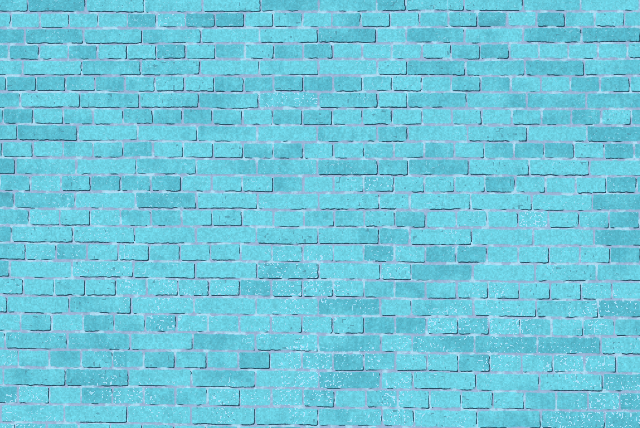
A WebGL 1 fragment shader for this texture:

```glsl
precision highp float;
// Painted turquoise brick wall: rows of short bricks alternate with rows of long ones.
uniform vec2 u_resolution;

// Layout, in units of the canvas height (y runs down from the top)
const float ASPECT = 1.5;
const float FIRST_ROW = 0.0098;     // centre of the top row
const float ROW_PITCH = 0.03646;    // row height at the top
const float ROW_GROWTH = 0.000149;  // quadratic growth towards the bottom
const float BRICK_PITCH = 0.068;    // short brick width at the top
const float BRICK_GROWTH = 0.00026; // added per row
const float CENTRE_X = 0.743;
const float ROW_JITTER = 0.06;
const vec2 HALF_JOINT = vec2(0.0024, 0.0030);
const float CORNER = 0.0035;
const float ROUGHNESS = 0.0018;
const vec2 SHADOW_SHIFT = vec2(0.0020, 0.0023);

// Paint
const vec3 PAINT = vec3(0.43, 0.82, 0.89);
const vec3 PAINT_DEEP = vec3(0.34, 0.72, 0.80);
const vec3 MORTAR = vec3(0.61, 0.72, 0.85);
const vec3 CHALK = vec3(0.68, 0.86, 0.95);
const vec3 SHADE = vec3(0.31, 0.55, 0.63);
const vec3 CREVICE = vec3(0.14, 0.28, 0.36);
const float GRAIN = 0.24;

float hash(vec2 p) {
  vec3 q = fract(p.xyx * 0.1031);
  q += dot(q, q.yzx + 33.33);
  return fract((q.x + q.y) * q.z);
}

float noise(vec2 p) {
  vec2 i = floor(p), f = fract(p);
  f = f * f * (3.0 - 2.0 * f);
  return mix(mix(hash(i), hash(i + vec2(1.0, 0.0)), f.x),
             mix(hash(i + vec2(0.0, 1.0)), hash(i + 1.0), f.x), f.y);
}

float fbm(vec2 p) {
  float sum = 0.0, gain = 0.53;
  for (int i = 0; i < 4; i++) {
    sum += gain * noise(p);
    p = p * 2.03 + 17.3;
    gain *= 0.5;
  }
  return sum;
}

float roundBox(vec2 p, vec2 halfSize, float radius) {
  vec2 d = abs(p) - halfSize + radius;
  return length(max(d, 0.0)) + min(max(d.x, d.y), 0.0) - radius;
}

// Start and length of the brick at u, in short bricks
vec2 brickSpan(float u, float row) {
  if (mod(row, 2.0) > 0.5) return vec2(floor(u - 0.5) + 0.5, 1.0);
  if (u < 2.0) return vec2(2.0 * floor(u * 0.5), 2.0);
  if (u < 3.0) return vec2(2.0, 1.0); // one short brick in each long row
  return vec2(3.0 + 2.0 * floor((u - 3.0) * 0.5), 2.0);
}

void main() {
  vec2 p = gl_FragCoord.xy / u_resolution.y;
  p.y = 1.0 - p.y;
  float aa = 0.55 / u_resolution.y;

  // Slight tilt and unevenness of the courses
  vec2 w = p;
  w.y -= (p.x / ASPECT - 0.35) * (0.0235 * p.y - 0.005);
  w += 0.003 * (vec2(noise(p * 9.0), noise(p * 9.0 + 40.0)) - 0.5);

  // Row and brick under this point
  float k = (sqrt(max(ROW_PITCH * ROW_PITCH + 4.0 * ROW_GROWTH * (w.y - FIRST_ROW), 0.0))
             - ROW_PITCH) / (2.0 * ROW_GROWTH);
  float row = floor(k + 0.5);
  float rowHeight = ROW_PITCH + 2.0 * ROW_GROWTH * row;
  float pitch = BRICK_PITCH + BRICK_GROWTH * row;
  float u = (w.x - CENTRE_X) / pitch + ROW_JITTER * (hash(vec2(row, 71.0)) - 0.5);
  vec2 span = brickSpan(u, row);
  vec2 id = vec2(span.x * 2.0 + 90.0, row + 7.0);
  float tone = hash(id), wear = hash(id + 211.0), chip = hash(id + 57.0);

  // Brick outline with worn edges
  vec2 local = vec2((u - span.x - 0.5 * span.y) * pitch, (k - row) * rowHeight);
  local += 0.0014 * (vec2(tone, wear) - 0.5);
  vec2 halfSize = 0.5 * vec2(span.y * pitch, rowHeight) - HALF_JOINT;
  float rough = ROUGHNESS * (fbm(p * 110.0) - 0.5) * 2.0;
  float d = roundBox(local, halfSize, CORNER) + rough;
  float brick = 1.0 - smoothstep(-aa, aa, d);

  // Mortar, blotched with chalk
  float grain = 0.5 * fbm(p * 170.0) + 0.5 * noise(p * 340.0 + 11.0) - 0.5;
  vec3 col = mix(MORTAR, CHALK, smoothstep(0.46, 0.66, fbm(p * 60.0 + 9.0)));
  col *= 1.0 + 0.6 * GRAIN * grain;

  // Sparse, broken shadows below and beside the bricks
  float shadow = 1.0 - smoothstep(-aa, aa, roundBox(local - SHADOW_SHIFT, halfSize, CORNER) + rough);
  float upperLeft = (1.0 - smoothstep(0.2, 1.1, p.x)) * (1.0 - smoothstep(0.3, 0.9, p.y));
  float broken = smoothstep(0.5, 0.6, noise(p * 45.0 + 60.0) * 0.6 + chip * 0.4 + 0.1 * upperLeft);
  col = mix(col, mix(SHADE, CREVICE, broken * (0.4 + 0.6 * chip)), shadow * (0.12 + 0.88 * broken));

  // Painted face: clouds, streaks, brick tone and fine grain
  float cloud = fbm(p * vec2(14.0, 24.0) + 5.0);
  float streak = noise(p * vec2(150.0, 32.0) + 3.0);
  float corners = smoothstep(0.4, 0.95, length((p - vec2(0.72, 0.62)) * vec2(0.85, 1.0)));
  float deep = smoothstep(0.4, 0.8, 0.42 * tone + 0.42 * cloud + 0.13 * streak + 0.18 * corners);
  vec3 face = mix(PAINT * 1.01, PAINT_DEEP, deep);
  face *= 1.0 + GRAIN * grain;
  face = mix(face, SHADE, 0.5 * step(0.988, tone) * smoothstep(0.35, 0.6, cloud));

  // Fine chalky flecks, denser near the bottom; a light upper rim
  float patches = smoothstep(0.35, 0.75, fbm(p * 13.0 + 31.0) + 0.2 * (wear - 0.5));
  float density = patches * (0.25 + 0.75 * smoothstep(0.3, 0.9, p.y)) + 0.5 * step(0.988, wear);
  float fleck = smoothstep(0.86, 0.94, noise(p * 330.0 + 19.0) + 0.14 * density);
  face = mix(face, CHALK * 1.04, fleck * min(0.2 + density, 0.9));
  float rim = smoothstep(-0.003, 0.0, d) * smoothstep(0.0, halfSize.y, -local.y);
  face = mix(face, CHALK, 0.4 * rim * smoothstep(0.35, 0.65, noise(p * 70.0)));

  // Small dark pits
  float pit = smoothstep(0.88, 0.95, noise(p * 150.0 + 80.0)) * step(0.6, chip);
  gl_FragColor = vec4(mix(col, mix(face, SHADE, 0.6 * pit), brick), 1.0);
}
```
